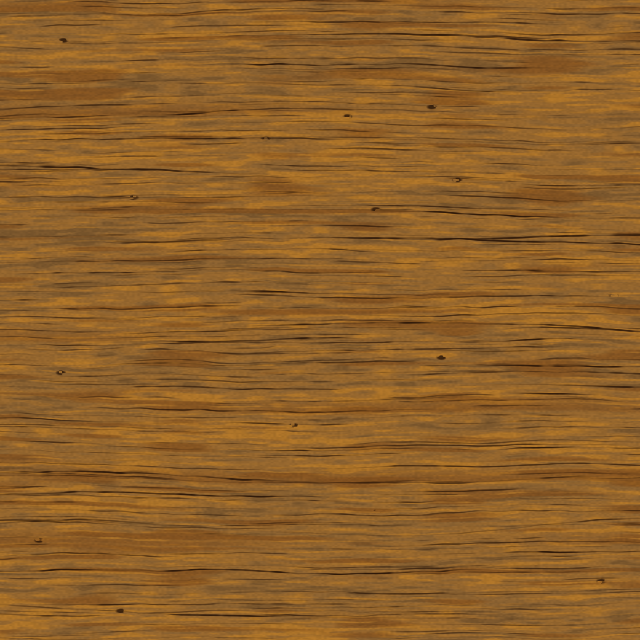
A WebGL 1 fragment shader for this texture:

```glsl
precision highp float;
uniform vec2 u_resolution;

const vec3 OLIVE = vec3(0.475, 0.335, 0.172);
const vec3 TAN = vec3(0.54, 0.38, 0.19);
const vec3 HONEY = vec3(0.583, 0.40, 0.18);
const vec3 GOLD = vec3(0.675, 0.452, 0.16);
const vec3 BROWN = vec3(0.495, 0.30, 0.11);
const vec3 DARK = vec3(0.17, 0.09, 0.035);

float hash(vec2 p) {
  vec3 q = fract(vec3(p.xyx) * 0.1031);
  q += dot(q, q.yzx + 33.33);
  return fract((q.x + q.y) * q.z);
}

float noise(vec2 p) {
  vec2 i = floor(p);
  vec2 f = fract(p);
  f = f * f * (3.0 - 2.0 * f);
  float low = mix(hash(i), hash(i + vec2(1.0, 0.0)), f.x);
  float high = mix(hash(i + vec2(0.0, 1.0)), hash(i + vec2(1.0, 1.0)), f.x);
  return mix(low, high, f.y);
}

// Gentle waviness shared by all the fibres
vec2 bendGrain(vec2 p) {
  float wave = 0.014 * (noise(p * vec2(2.2, 4.0) + 7.0) - 0.5);
  wave += 0.006 * (noise(p * vec2(8.0, 16.0) + 31.0) - 0.5);
  wave += 0.0022 * (noise(p * vec2(32.0, 50.0) + 67.0) - 0.5);
  return vec2(p.x, p.y + wave);
}

// Layered horizontal streaks, from broad to fine
float fibreTone(vec2 p) {
  float tone = 0.20 * noise(p * vec2(2.5, 40.0) + 11.0);
  tone += 0.34 * noise(p * vec2(9.0, 130.0) + 53.0);
  return tone + 0.46 * noise(p * vec2(30.0, 270.0) + 97.0);
}

vec3 woodColor(float tone) {
  vec3 color = mix(OLIVE, TAN, smoothstep(0.25, 0.35, tone));
  color = mix(color, HONEY, smoothstep(0.38, 0.47, tone));
  return mix(color, GOLD, smoothstep(0.56, 0.71, tone));
}

// Long faint lines, one jittered line in each row, with short strong dashes
float grainLines(vec2 p, float rows, float stretch, float width, float cut, float seed) {
  float row = floor(p.y * rows);
  float along = p.x * stretch + 40.0 * hash(vec2(row, seed));
  float center = 0.3 + 0.4 * hash(vec2(row, seed + 3.0));
  center += 0.25 * (noise(vec2(along * 1.7, row + seed)) - 0.5);
  float presence = 0.7 * noise(vec2(along, row + seed + 19.0));
  presence += 0.3 * noise(vec2(along * 4.0, row + seed + 41.0));
  float dash = 0.6 * noise(vec2(p.x * 17.0, row + seed + 59.0));
  dash += 0.4 * noise(vec2(p.x * 55.0, row + seed + 73.0));
  dash = smoothstep(0.3, 0.75, dash);
  float strength = smoothstep(cut, cut + 0.2, presence) * (0.3 + 0.7 * dash);
  float dist = abs(fract(p.y * rows) - center) / rows;
  float soft = 0.5 / u_resolution.y;
  float halfWidth = width * (0.6 + 0.5 * strength);
  return strength * (1.0 - smoothstep(halfWidth - soft, halfWidth + soft, dist));
}

// Soft brown shade fading away above sparse growth lines
float growthShade(vec2 p, float rows, float seed) {
  float row = floor(p.y * rows);
  float center = 0.2 + 0.3 * hash(vec2(row, seed));
  float offset = fract(p.y * rows) - center;
  float fade = smoothstep(-0.03, 0.02, offset) * (1.0 - smoothstep(0.0, 0.25, offset));
  return fade * smoothstep(0.4, 0.75, noise(vec2(p.x * 1.6, row + seed)));
}

// Rare tiny knots broken into ragged flecks
float pores(vec2 p, float cells, float seed) {
  vec2 cell = floor(p * cells);
  vec2 center = 0.2 + 0.6 * vec2(hash(cell + seed), hash(cell + seed + 9.0));
  vec2 offset = (fract(p * cells) - center) / cells;
  float fleck = smoothstep(0.35, 0.6, noise(p * vec2(190.0, 320.0)));
  float dist = length(offset * vec2(0.5, 1.0));
  float present = step(0.72, hash(cell + seed + 17.0));
  return present * fleck * (1.0 - smoothstep(0.002, 0.005, dist));
}

void main() {
  vec2 uv = gl_FragCoord.xy / u_resolution;
  vec2 grain = bendGrain(uv);

  // Fibres tinted by faint wide bands
  float band = noise(grain * vec2(1.2, 13.0) + 71.0);
  vec3 color = woodColor(fibreTone(grain) + 0.06 * (band - 0.5));
  float russet = noise(grain * vec2(7.0, 110.0) + 141.0);
  color = mix(color, BROWN, 0.7 * smoothstep(0.66, 0.88, russet));
  color = mix(color, BROWN, 0.6 * growthShade(grain, 9.0, 5.0));

  // Bright fibres beside thin dark cracks
  float glow = grainLines(grain, 80.0, 6.0, 0.0012, 0.45, 23.0);
  color = mix(color, GOLD, 0.85 * glow);
  float hair = grainLines(grain, 98.0, 6.0, 0.0009, 0.46, 61.0);
  float thin = grainLines(grain, 57.0, 4.0, 0.0010, 0.47, 83.0);
  float crack = grainLines(grain, 25.0, 2.8, 0.0011, 0.48, 107.0);
  float seam = grainLines(grain, 9.0, 1.3, 0.0013, 0.44, 131.0);
  color = mix(color, DARK, 0.5 * hair);
  color = mix(color, DARK, 0.7 * thin);
  color = mix(color, DARK, 0.95 * crack);
  color = mix(color, DARK, 0.95 * seam);
  color = mix(color, DARK, 0.85 * pores(uv, 8.0, 29.0));

  // Fine dry speckle
  float speckle = noise(uv * vec2(240.0, 440.0) + 203.0) - 0.5;
  color *= 1.0 + 0.11 * speckle;
  gl_FragColor = vec4(color, 1.0);
}
```
